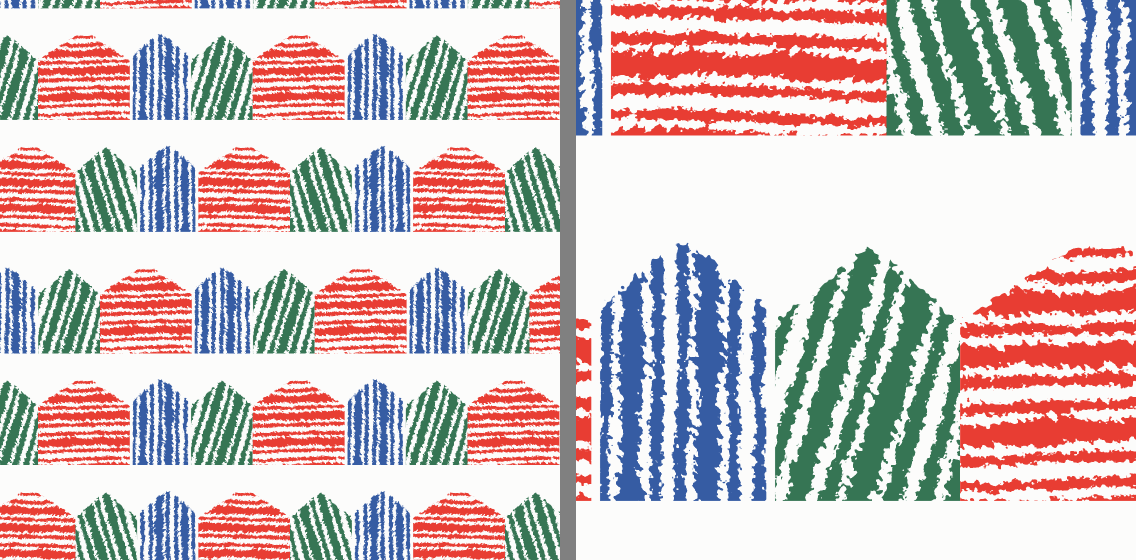
Left, the full canvas; right, a detail of the centre.
Reproduce this pattern procedurally as a WebGL 1 fragment shader.

```glsl
precision highp float;

uniform vec2 u_resolution;

const float GRID = 768.0;                      // design units across the canvas
const vec2 PERIOD = vec2(294.6, 473.5);        // one street wide, three rows tall
const float FIRST_BASE = 283.0;                // ground line of the lowest full group
const vec2 ROW_START = vec2(167.0, 320.5);     // second and third row in a group
const vec3 ROW_SHIFT = vec3(137.0, 398.0, 52.0);
const vec2 HOUSE_START = vec2(130.0, 210.0);   // second and third house in a street
const float GAP = 4.0;

const vec3 PAPER = vec3(0.988, 0.988, 0.986);
const vec3 RED = vec3(0.91, 0.24, 0.20);
const vec3 BLUE = vec3(0.21, 0.36, 0.64);
const vec3 GREEN = vec3(0.21, 0.46, 0.33);

// House size: width, eave height, apex height, half width of the flat top
const vec4 RED_SIZE = vec4(126.0, 81.0, 116.0, 11.0);
const vec4 BLUE_SIZE = vec4(76.0, 88.0, 117.0, 4.0);
const vec4 GREEN_SIZE = vec4(85.0, 81.0, 116.5, 1.0);

// Strokes: first centre, pitch, thin half width, thick half width
const vec4 RED_STROKE = vec4(7.0, 11.8, 2.5, 5.2);
const vec4 BLUE_STROKE = vec4(2.7, 11.7, 2.6, 5.7);
const vec4 GREEN_STROKE = vec4(10.0, 14.5, 3.6, 6.4);

// Rhythm: stroke i is thick where mod(x * i + y, z) > w
const vec4 RED_RHYTHM = vec4(3.0, 0.0, 8.0, 4.5);
const vec4 BLUE_RHYTHM = vec4(1.0, 1.0, 3.0, 1.5);
const vec4 GREEN_RHYTHM = vec4(3.0, 3.0, 5.0, 2.5);

const float RED_TILT = 0.02;
const float GREEN_LEAN = 0.29;
const float WOBBLE = 2.6;
const float GRAIN = 2.6;
const float BRISTLE = 0.75;
const float ROOF_WEAR = 4.0;
const int SAMPLES = 2;

float hash(vec2 p) {
  return fract(sin(dot(p, vec2(127.1, 311.7))) * 43758.5);
}

float noise(vec2 p) {
  vec2 i = floor(p);
  vec2 f = fract(p);
  f = f * f * (3.0 - 2.0 * f);
  return mix(mix(hash(i), hash(i + vec2(1.0, 0.0)), f.x),
             mix(hash(i + vec2(0.0, 1.0)), hash(i + vec2(1.0, 1.0)), f.x), f.y);
}

float centeredNoise(vec2 p) {
  return noise(p) - 0.5;
}

// Distance to dry chalk strokes; q.x runs along them, q.y across
float strokeDistance(vec2 q, vec4 stroke, vec4 rhythm) {
  float grain = GRAIN * centeredNoise(q * vec2(0.55, 0.7))
              + 0.6 * GRAIN * centeredNoise(q * 1.3 + 31.0);
  float bristle = centeredNoise(vec2((q.x + 0.7 * q.y) * 0.5, q.y * 0.13));
  q.y += WOBBLE * centeredNoise(q * vec2(0.06, 0.03) + 17.0);
  float nearest = floor((q.y - stroke.x) / stroke.y + 0.5);
  float d = GRID;
  for (int k = -1; k <= 1; k++) {
    float i = nearest + float(k);
    float thick = step(rhythm.w, mod(rhythm.x * i + rhythm.y, rhythm.z));
    float halfWidth = mix(stroke.z, stroke.w, thick);
    halfWidth *= 1.0 + 0.5 * centeredNoise(vec2(q.x * 0.045, i * 5.3));
    float across = abs(q.y - stroke.x - stroke.y * i);
    d = min(d, across - halfWidth + BRISTLE * halfWidth * bristle);
  }
  return d + grain;
}

// Gabled outline with clean walls and a frayed roof
float houseDistance(vec2 p, vec4 size) {
  float halfWidth = 0.5 * size.x;
  float side = abs(p.x - halfWidth);
  float slope = (size.z - size.y) / (halfWidth - size.w);
  float roof = (p.y - size.y - slope * (halfWidth - side)) / sqrt(1.0 + slope * slope);
  roof = max(roof, p.y - size.z) + ROOF_WEAR * centeredNoise(p * 0.5);
  return max(max(side - halfWidth, -p.y), roof);
}

vec3 patternColor(vec2 p, float softness) {
  // Row within the group; the middle row is mirrored
  float h = mod(p.y - FIRST_BASE, PERIOD.y);
  float x = p.x - ROW_SHIFT.x;
  if (h >= ROW_START.y) {
    h -= ROW_START.y;
    x = p.x - ROW_SHIFT.z;
  } else if (h >= ROW_START.x) {
    h -= ROW_START.x;
    x = ROW_SHIFT.y - p.x;
  }
  x = mod(x, PERIOD.x);

  // House within the street
  vec3 ink = RED;
  float d;
  if (x < HOUSE_START.x - 0.5 * GAP) {
    d = max(houseDistance(vec2(x, h), RED_SIZE),
            strokeDistance(vec2(x, h - RED_TILT * x), RED_STROKE, RED_RHYTHM));
  } else if (x < HOUSE_START.y - 0.5 * GAP) {
    ink = BLUE;
    x -= HOUSE_START.x;
    d = max(houseDistance(vec2(x, h), BLUE_SIZE),
            strokeDistance(vec2(h, x), BLUE_STROKE, BLUE_RHYTHM));
  } else {
    ink = GREEN;
    x -= HOUSE_START.y;
    d = max(houseDistance(vec2(x, h), GREEN_SIZE),
            strokeDistance(vec2(h, x - GREEN_LEAN * h), GREEN_STROKE, GREEN_RHYTHM));
  }
  return mix(ink, PAPER, smoothstep(-softness, softness, d));
}

void main() {
  float pixel = GRID / u_resolution.y;
  vec3 color = vec3(0.0);
  for (int j = 0; j < SAMPLES; j++) {
    for (int i = 0; i < SAMPLES; i++) {
      vec2 offset = (vec2(float(i), float(j)) + 0.5) / float(SAMPLES) - 0.5;
      color += patternColor((gl_FragCoord.xy + offset) * pixel, 0.4 * pixel);
    }
  }
  gl_FragColor = vec4(color / float(SAMPLES * SAMPLES), 1.0);
}
```
